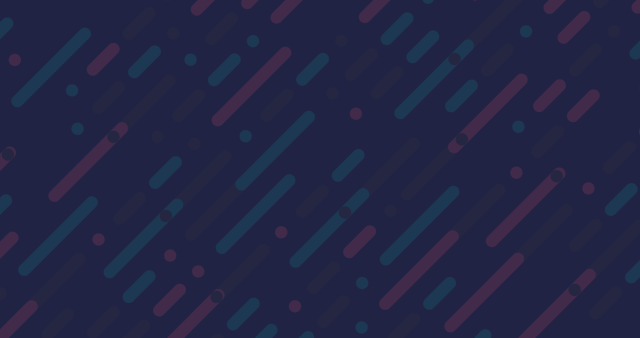
This pattern is drawn by a Shadertoy shader. Its source:

```glsl
// Flat diagonal confetti: long bars, short bars and dots with round ends.
// The canvas is cut into 45 degree lanes; each lane repeats a motif of
// capsules whose order, offset and colour are varied by hashes.

const vec3 NAVY  = vec3(0.125, 0.137, 0.267);
const vec3 SLATE = vec3(0.141, 0.149, 0.259);
const vec3 PLUM  = vec3(0.255, 0.165, 0.290);
const vec3 TEAL  = vec3(0.110, 0.220, 0.322);

// Lengths are in canvas heights.
const float LANE_PITCH  = 0.0918;
const float MOTIF       = 1.06;    // motif length along a lane
const float RADIUS      = 0.0182;  // half width of every capsule
const float LONG_HALF   = 0.141;   // half length of a long bar's axis
const float SHORT_HALF  = 0.043;
const float JITTER      = 0.012;
const float PLUM_SHARE  = 0.52;
const float GHOST_SHARE = 0.45;    // motifs with a long slate bar
const float OVERLAY_SHARE = 0.45;  // slate dots that sit on a long bar

float hash(vec2 p) {
    vec3 q = fract(vec3(p.xyx) * 0.1031);
    q += dot(q, q.yzx + 33.33);
    return fract((q.x + q.y) * q.z);
}

// Coverage of a capsule lying along x; halfLength 0 gives a dot.
float capsule(vec2 p, float center, float halfLength) {
    float dx = max(abs(p.x - center) - halfLength, 0.0);
    float pixel = 1.0 / iResolution.y;
    return 1.0 - smoothstep(-0.7 * pixel, 0.7 * pixel, length(vec2(dx, p.y)) - RADIUS);
}

vec3 accent(float choice) {
    return choice < PLUM_SHARE ? PLUM : TEAL;
}

void mainImage(out vec4 fragColor, in vec2 fragCoord) {
    vec2 uv = fragCoord / iResolution.y;
    float along  = (uv.x + uv.y) * 0.70711;
    float across = (uv.x - uv.y) * 0.70711;

    // Lane and its own reading direction and offset
    float lane = floor(across / LANE_PITCH + 0.5);
    float laneY = across - lane * LANE_PITCH;
    float direction = hash(vec2(lane, 7.0) + 50.0) < 0.5 ? -1.0 : 1.0;
    float offset = lane * 0.618 + 0.4 * hash(vec2(lane, 19.0) + 50.0);
    float run = direction * along / MOTIF + offset;
    float cell = floor(run);
    vec2 p = vec2((run - cell) * MOTIF, laneY);

    // Random choices of this motif
    vec2 id = vec2(lane, cell) + 60.0;
    bool swapShorts = hash(id + 11.3) < 0.5;
    bool swapDots   = hash(id + 23.7) < 0.5;
    bool overlay    = hash(id + 31.1) < OVERLAY_SHARE;
    float shift = JITTER * (2.0 * hash(id + 43.9) - 1.0);

    // Slots along the motif
    float ghostLong  = 0.17;
    float accentLong = 0.37 + shift;
    float accentShort = (swapShorts ? 0.88 : 0.73) + shift;
    float slateShort  = (swapShorts ? 0.73 : 0.88) + shift;
    float accentDot = (swapDots ? 0.61 : 1.01) + shift;
    float slateDot  = (swapDots ? 1.01 : 0.61) + shift;
    if (overlay) slateDot = 0.27 + 4.0 * shift;

    // Long bars take an evenly spread colour sequence, the rest a hash
    float longChoice = fract(lane * 0.7549 + cell * 0.5698);

    // Slate bars below, accents above, slate dots on top
    vec3 color = NAVY;
    float ghost = step(hash(id + 57.2), GHOST_SHARE);
    color = mix(color, SLATE, ghost * capsule(p, ghostLong, LONG_HALF));
    color = mix(color, SLATE, capsule(p, slateShort, SHORT_HALF));
    color = mix(color, accent(longChoice), capsule(p, accentLong, LONG_HALF));
    color = mix(color, accent(hash(id + 71.5)), capsule(p, accentShort, SHORT_HALF));
    color = mix(color, accent(hash(id + 83.4)), capsule(p, accentDot, 0.0));
    color = mix(color, SLATE, capsule(p, slateDot, 0.0));

    fragColor = vec4(color, 1.0);
}
```
